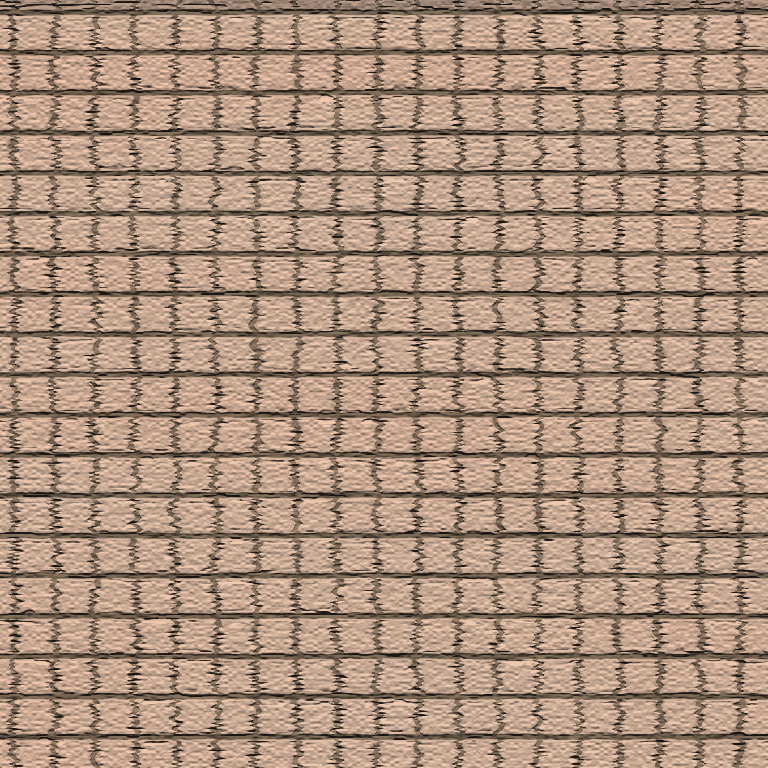
This pattern is drawn by a WebGL 1 fragment shader. Its source:

```glsl
precision highp float;

// Clay tiles in a 19 by 19 grid with rough, streaky recessed joints.
// A height field of tiles, streaks, chips and grain is lit from above: its
// vertical slope gives thin dark lower rims and stacks of dashes at the sides.

uniform vec2 u_resolution;

const vec2 REPEATS = vec2(19.04, 19.08);
const vec2 JOINT_ORIGIN = vec2(0.35, 0.775);
const vec2 JOINT_HALF_WIDTH = vec2(0.055, 0.05);
const float LIGHT_STEP = 1.0 / 470.0;
const vec3 CLAY = vec3(0.785, 0.66, 0.575);
const vec3 MORTAR = vec3(0.50, 0.425, 0.345);
const vec3 SHADOW = vec3(0.10, 0.085, 0.08);

float hash(vec2 p) {
  vec3 q = fract(p.xyx * 0.1031);
  q += dot(q, q.yzx + 33.33);
  return fract((q.x + q.y) * q.z);
}

float noise(vec2 p) {
  vec2 cell = floor(p);
  vec2 f = fract(p);
  f = f * f * (3.0 - 2.0 * f);
  float low = mix(hash(cell), hash(cell + vec2(1.0, 0.0)), f.x);
  float high = mix(hash(cell + vec2(0.0, 1.0)), hash(cell + vec2(1.0)), f.x);
  return mix(low, high, f.y);
}

float signedNoise(vec2 p) {
  return noise(p) * 2.0 - 1.0;
}

// Distance to the nearest joint on each axis, in tile units.
vec2 jointDistance(vec2 uv) {
  vec2 grid = uv * REPEATS - JOINT_ORIGIN;
  vec2 joint = floor(grid + 0.5);
  vec2 wobble;
  wobble.x = 0.06 * signedNoise(vec2(joint.x * 17.0, uv.y * 45.0))
           + 0.11 * signedNoise(vec2(uv.x * 40.0, uv.y * 380.0));
  wobble.y = 0.012 * signedNoise(vec2(uv.x * 40.0, joint.y * 13.0))
           + 0.012 * signedNoise(uv * vec2(110.0, 190.0) + 31.0);
  return abs(fract(grid + wobble + 0.5) - 0.5);
}

// 1 on a tile face, lower in side joints, 0 in the joints between rows.
float tileFace(vec2 toJoint) {
  vec2 face = smoothstep(JOINT_HALF_WIDTH, JOINT_HALF_WIDTH + 0.035, toJoint);
  return face.y * mix(0.3, 1.0, face.x);
}

// Worn strip along the top edge of the sheet.
float topWear(vec2 uv) {
  return smoothstep(0.982, 0.987, uv.y);
}

// Long thin dents, clustered near the rims and in the worn strip.
float chips(vec2 uv, vec2 toJoint) {
  float rim = 1.0 - smoothstep(0.07, 0.24, min(toJoint.x, toJoint.y));
  float cluster = smoothstep(0.2, 0.8, noise(uv * 27.0 + 3.0));
  float dent = smoothstep(0.66, 0.84, noise(uv * vec2(52.0, 350.0) + 7.0));
  return dent * max(0.06 + rim * mix(0.35, 1.0, cluster), topWear(uv));
}

// Broken layers of mortar that fill the joints.
float mortarStreaks(vec2 uv, float face) {
  float streak = noise(uv * vec2(105.0, 350.0) + 53.0);
  return 0.85 * streak * (1.0 - face);
}

float surfaceHeight(vec2 uv, vec2 toJoint) {
  float face = tileFace(toJoint);
  float grain = 0.52 * noise(uv * vec2(180.0, 290.0))
              + 0.16 * noise(uv * vec2(330.0, 450.0) + 19.0);
  return face + grain + mortarStreaks(uv, face) - chips(uv, toJoint);
}

// Soft dirt beside the joints, heavier in places and in the worn strip.
float grime(vec2 uv, vec2 toJoint) {
  float nearJoint = 1.0 - smoothstep(0.04, 0.17, min(toJoint.x, toJoint.y));
  float patches = mix(0.08, 0.24, noise(uv * 23.0 + 41.0));
  return 1.0 - max(nearJoint * patches, 0.22 * topWear(uv));
}

// Faint drift between pinker and yellower courses.
vec3 courseTint(vec2 uv) {
  float drift = signedNoise(uv * vec2(2.0, 11.0) + 5.0);
  return 1.0 + drift * vec3(0.008, -0.008, -0.015);
}

vec3 shade(vec3 base, float slope) {
  vec3 lit = base * (1.0 + min(0.9 * slope, 0.19));
  return mix(lit, SHADOW, smoothstep(0.2, 1.25, -slope));
}

void main() {
  vec2 uv = gl_FragCoord.xy / u_resolution;
  vec2 above = uv + vec2(0.0, LIGHT_STEP);
  vec2 toJoint = jointDistance(uv);

  float slope = surfaceHeight(uv, toJoint)
              - surfaceHeight(above, jointDistance(above));
  vec3 base = mix(MORTAR, CLAY, tileFace(toJoint));
  base *= courseTint(uv) * grime(uv, toJoint);

  gl_FragColor = vec4(shade(base, slope), 1.0);
}
```
